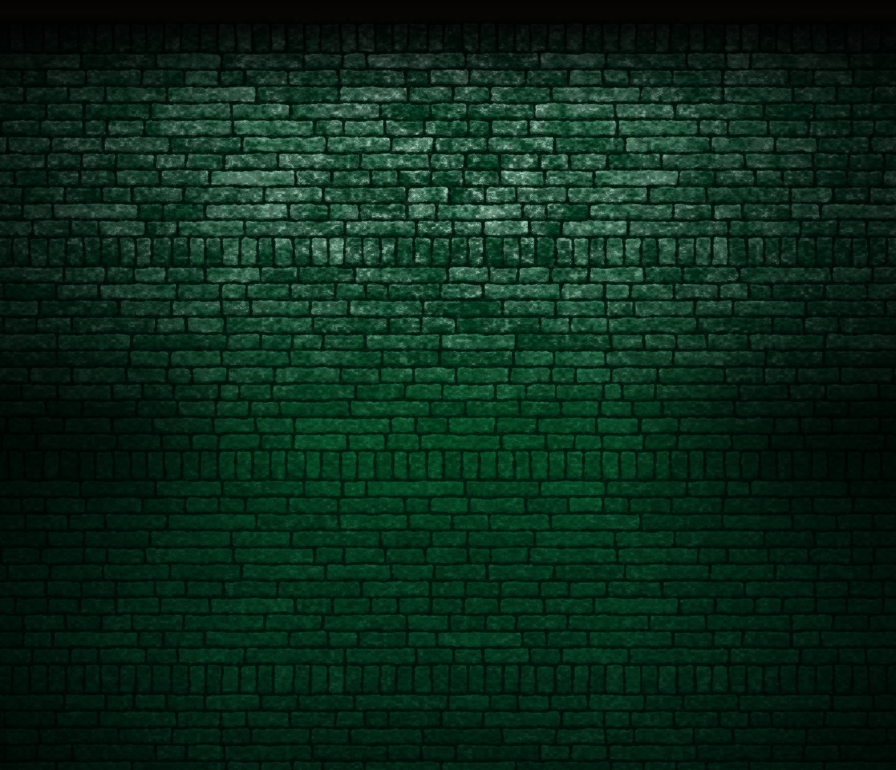
Reproduce this texture procedurally as a WebGL 2 fragment shader.

```glsl
#version 300 es
precision highp float;
uniform vec2 u_resolution;
out vec4 fragColor;

#define TILE 0.4985        // width after which the bond repeats
#define BAND 0.2777        // one upright course plus the flat courses
#define UPRIGHT 0.0386     // height of the upright course
#define FLAT_ROWS 11.0
#define FIRST_BAND 0.0295  // distance of the first band from the top
#define JOINT 0.0019       // half width of the mortar
#define GREEN vec3(0.012, 0.290, 0.155)
#define GLOW vec3(0.0, 0.030, 0.0)
#define CHALK vec3(0.46, 0.37, 0.41)
#define CORNICE vec3(0.030, 0.022, 0.010)

float hash(vec2 p) {
    vec3 q = fract(vec3(p.xyx) * 0.1031);
    q += dot(q, q.yzx + 33.33);
    return fract((q.x + q.y) * q.z);
}

float noise(vec2 p) {
    vec2 i = floor(p), f = fract(p);
    f = f * f * (3.0 - 2.0 * f);
    return mix(mix(hash(i), hash(i + vec2(1, 0)), f.x),
               mix(hash(i + vec2(0, 1)), hash(i + vec2(1, 1)), f.x), f.y);
}

float fbm(vec2 p) {
    float sum = 0.0, amp = 0.5;
    for (int i = 0; i < 4; i++) {
        sum += amp * noise(p);
        p = p * 2.03 + 17.3;
        amp *= 0.5;
    }
    return sum / 0.9375;
}

float bell(float x, float width) {
    return exp(-x * x / (width * width));
}

float roundBox(vec2 p, vec2 halfSize, float radius) {
    vec2 q = abs(p) - halfSize + radius;
    return length(max(q, 0.0)) + min(max(q.x, q.y), 0.0) - radius;
}

// Shift of the joint at the left of a brick, repeating with the tile
float jointShift(float column, float row, float count, float amount) {
    return amount * hash(vec2(mod(column, count), row) + 41.0);
}

// Finds the brick at a point: local position, half size; tone by reference
vec4 findBrick(vec2 p, out float tone) {
    float y = p.y - FIRST_BAND;
    float band = floor(y / BAND);
    y -= band * BAND;
    bool upright = y < UPRIGHT;
    float course = (BAND - UPRIGHT) / FLAT_ROWS;
    float flatRow = floor((y - UPRIGHT) / course);
    float row = mod(band * 12.0 + (upright ? 0.0 : flatRow + 1.0), 24.0);
    float height = upright ? UPRIGHT : course;
    float localY = upright ? y : y - UPRIGHT - flatRow * course;

    float count = upright ? 22.0 : 5.0;
    float amount = upright ? 0.18 : 0.36;
    float u = p.x / TILE * count + hash(vec2(row, 7.0)) * count;
    float column = floor(u);
    if (fract(u) < jointShift(column, row, count, amount)) column -= 1.0;
    float lo = column + jointShift(column, row, count, amount);
    float hi = column + 1.0 + jointShift(column + 1.0, row, count, amount);
    vec2 id = vec2(mod(column, count), row);

    // Part of the long bricks break into two headers
    if (!upright && hash(id + 3.0) < 0.5) {
        float middle = mix(lo, hi, 0.36 + 0.28 * hash(id + 11.0));
        if (u < middle) hi = middle;
        else { lo = middle; id += 60.0; }
    }
    tone = hash(id + 23.0);
    float unit = TILE / count;
    return vec4((u - 0.5 * (lo + hi)) * unit, localY - 0.5 * height,
                0.5 * (hi - lo) * unit, 0.5 * height);
}

void main() {
    vec2 p = gl_FragCoord.xy / u_resolution.y;
    p.y = 1.0 - p.y;
    float pixel = 1.0 / u_resolution.y;
    float side = abs(p.x - 0.5 * u_resolution.x / u_resolution.y);

    // Brick shape with a worn outline
    float tone;
    vec2 wobble = vec2(noise(p * 55.0), noise(p * 60.0 + 9.0)) - 0.5;
    vec4 brick = findBrick(p + wobble * 0.0022, tone);
    float chip = (fbm(p * 210.0) - 0.5) * 0.003;
    float dist = roundBox(brick.xy, brick.zw - JOINT, 0.003) + chip;
    float face = 1.0 - smoothstep(-pixel, pixel, dist);
    float rim = face * smoothstep(-0.0045, -0.0005, dist);
    float lift = clamp(-brick.y / brick.w, -1.0, 1.0);

    // Surface grain and chalky wear
    float grain = fbm(p * vec2(190.0, 260.0));
    float blotch = fbm(p * vec2(38.0, 62.0) + tone * 30.0);
    float region = cos(6.28318 * (p.x - 0.365) / TILE);
    float wear = smoothstep(0.32, 0.92, 0.50 * blotch + 0.48 * grain
        + 0.20 * tone + 0.04 * region + 0.12 * rim * lift);
    float speck = smoothstep(0.58, 0.76, grain) * smoothstep(0.35, 0.65, blotch);

    // Light falling on the wall
    float rise = smoothstep(0.0, 0.17, p.y);
    float fall = 1.0 - 0.14 * smoothstep(0.60, 0.76, p.y)
                     - 0.30 * smoothstep(0.80, 1.02, p.y);
    float vignette = 0.32 + 0.68 * smoothstep(0.68, 0.16, side);
    float dusk = 1.0 - 0.55 * bell(p.y - 0.57, 0.12) * smoothstep(0.16, 0.48, side);
    float ambient = rise * fall * vignette * dusk;
    float lamp = smoothstep(0.0, 0.18, p.y) * (1.0 - smoothstep(0.26, 0.60, p.y))
               * bell(side, 0.46);
    float glow = bell(side, 0.27) * bell(p.y - 0.57, 0.13);

    // Paint, mortar and highlights
    float paint = 0.70 + 0.17 * tone + 0.55 * (grain - 0.5) + 0.18 * rim * lift;
    float mortar = 0.18 + 0.34 * grain;
    vec3 color = GREEN * ambient * mix(mortar, paint, face);
    color += GLOW * glow * mix(0.7, 1.0, face);
    color += CHALK * face * lamp * (0.92 * wear + 0.30 * speck);
    color += CHALK * face * ambient * (0.04 * wear + 0.09 * speck);
    color += CHALK * (1.0 - face) * lamp * 0.12 * smoothstep(0.45, 0.75, grain);

    // Dark cornice along the top
    color = mix(CORNICE * (0.5 + p.y * 25.0), color, smoothstep(0.012, 0.034, p.y));
    fragColor = vec4(color, 1.0);
}
```
